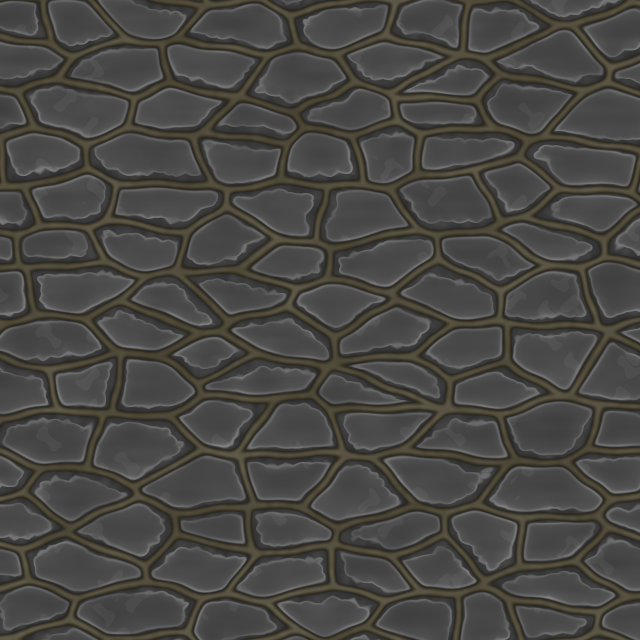
A WebGL 2 fragment shader for this texture:

```glsl
#version 300 es
precision highp float;
// Irregular dry grey stone wall with chipped, highlighted edges and olive mortar.

uniform vec2 u_resolution;
out vec4 fragColor;

const vec2 GRID = vec2(7.3, 14.0);       // stones per canvas unit
const vec2 JITTER = vec2(0.8, 0.74);     // scatter of stone centres
const float MORTAR = 0.0058;             // half width of the joints
const float ROUNDING = 0.0028;           // corner rounding
const float CHIP_DEPTH = 0.0125;         // deepest broken edge
const float RIM_WIDTH = 0.0022;
const float GLOW_WIDTH = 0.0085;
const vec3 MORTAR_LIGHT = vec3(0.36, 0.34, 0.275);
const vec3 MORTAR_DARK = vec3(0.225, 0.205, 0.145);
const float FACE = 0.268;
const float CHIP_SHADE = 0.205;

vec2 hash2(vec2 p) {
    vec3 q = fract(p.xyx * vec3(0.1031, 0.1030, 0.0973));
    q += dot(q, q.yzx + 33.33);
    return fract((q.xx + q.yz) * q.zy);
}

float valueNoise(vec2 p) {
    vec2 i = floor(p), f = fract(p);
    f = f * f * (3.0 - 2.0 * f);
    vec2 e = vec2(1.0, 0.0);
    return mix(mix(hash2(i).x, hash2(i + e).x, f.x),
               mix(hash2(i + e.yx).x, hash2(i + e.xx).x, f.x), f.y);
}

// Distance to the nearest scattered point, and that point's random value.
vec2 cellular(vec2 p) {
    vec2 base = floor(p), best = vec2(9.0, 0.0);
    for (int y = -1; y <= 1; y++)
    for (int x = -1; x <= 1; x++) {
        vec2 c = base + vec2(x, y), h = hash2(c + 17.0);
        float d = length(c + h - p);
        if (d < best.x) best = vec2(d, fract(h.x * 7.0 + h.y * 13.0));
    }
    return best;
}

// Staggered rows of jittered stone centres, in grid space.
vec2 stoneCentre(vec2 c) {
    return c + 0.5 + JITTER * (hash2(c + 41.0) - 0.5) + vec2(0.5 * mod(c.y, 2.0), 0.0);
}

// Rounded distance to the joint; also yields stone id, offset and side direction.
float jointDistance(vec2 p, out vec2 id, out vec2 offset, out vec2 side) {
    vec2 s = p * GRID, base = floor(s);
    float nearest = 1e3;
    for (int y = -2; y <= 2; y++)
    for (int x = -2; x <= 2; x++) {
        vec2 c = base + vec2(x, y), r = stoneCentre(c) - s;
        if (dot(r, r) < nearest) { nearest = dot(r, r); id = c; offset = r; }
    }
    float sum = 0.0;
    side = vec2(0.0);
    for (int y = -2; y <= 2; y++)
    for (int x = -2; x <= 2; x++) {
        vec2 c = id + vec2(x, y);
        if (x == 0 && y == 0) continue;
        vec2 r = stoneCentre(c) - s, delta = r - offset, slope = delta * GRID;
        float d = dot(0.5 * (r + offset), delta) / length(slope);
        sum += exp(-d / ROUNDING);
        side += normalize(slope) * exp(-d / 0.007);
    }
    side /= length(side) + 1e-5;
    return max(-ROUNDING * log(sum + 1e-30), 0.0);
}

void main() {
    vec2 uv = gl_FragCoord.xy / u_resolution.y;
    float soft = max(0.0009, 0.8 / u_resolution.y);
    vec2 p = uv + 0.0018 * sin(uv.yx * vec2(71.0, 63.0) + 2.0 * sin(uv * 37.0));

    vec2 id, offset, side;
    float edge = jointDistance(p, id, offset, side) - MORTAR;
    vec2 rnd = hash2(id + 5.0);

    // Broken edges: scalloped, deeper on one side of each stone.
    float angle = 6.2832 * rnd.x;
    float bias = 0.5 + 0.5 * dot(side, vec2(cos(angle), sin(angle)));
    float scallop = cellular(uv * vec2(48.0, 60.0)).x;
    float wear = smoothstep(0.38, 0.95, 0.55 * bias + 0.55 * valueNoise(uv * 19.0 + rnd * 9.0));
    float chip = 0.0012 + CHIP_DEPTH * wear * (0.3 + 0.9 * scallop);
    float inner = edge - chip;

    // Stone face: streaks, pale flakes, then rim light and glow at its border.
    float streak = valueNoise(uv * vec2(14.0, 75.0)) - 0.5;
    float cloud = valueNoise(uv * 24.0) - 0.5;
    vec2 flake = cellular(uv * 21.0 + 0.2 * sin(uv.yx * 160.0));
    float flakes = step(0.8, flake.y) * smoothstep(0.33, 0.28, flake.x);
    float lit = mix(0.35, 1.1, valueNoise(uv * 29.0 + 3.0));
    float low = 0.5 - 0.5 * side.y;
    float t = max(inner, 0.0);
    float face = FACE + 0.022 * streak + 0.03 * cloud + 0.03 * flakes + 0.02 * (rnd.y - 0.5);
    face += 0.025 * clamp(offset.y + 0.2, 0.0, 1.0);
    face += (0.075 + 0.03 * low) * lit * exp(-t / GLOW_WIDTH);
    face += 0.105 * lit * exp(-pow((inner - 0.0022) / RIM_WIDTH, 2.0));

    // Shadowed fracture between the face and the joint.
    float broken = CHIP_SHADE + 0.06 * (valueNoise(uv * vec2(85.0, 60.0)) - 0.4);
    broken += 0.04 * smoothstep(0.0, 0.008, edge) * scallop;
    float stone = mix(broken, face, smoothstep(-soft, soft * 1.5, inner));

    // Joint: pale crown, brown stained sides.
    float stain = valueNoise(uv * 11.0 + 8.0);
    float crown = smoothstep(0.0, MORTAR, -edge) * mix(1.1, 0.5, stain);
    vec3 mortar = mix(MORTAR_DARK, MORTAR_LIGHT, crown);
    mortar += 0.035 * (valueNoise(uv * 95.0) - 0.5);

    vec3 colour = mix(mortar, vec3(stone), smoothstep(-soft, soft, edge));
    colour *= 1.0 - 0.2 * exp(-pow(edge / 0.0017, 2.0));
    fragColor = vec4(colour, 1.0);
}
```
